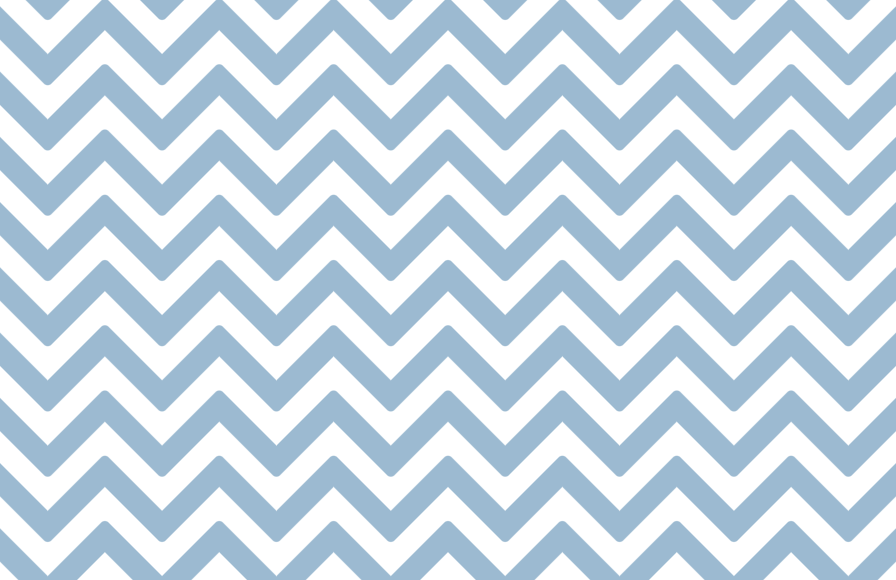
Write a WebGL 2 fragment shader that draws this pattern.

```glsl
#version 300 es
precision highp float;
// Blue chevron stripes on white: a triangle wave folds x, a repeat folds y,
// and each stripe is the area between two offset zigzag edges whose
// outward corners are rounded with a distance function.

uniform vec2 u_resolution;
out vec4 fragColor;

// Intersection of two perpendicular half planes with a rounded corner.
float roundedCorner(float a, float b, float radius) {
    vec2 q = vec2(a, b) + radius;
    return min(max(q.x, q.y), 0.0) + length(max(q, 0.0)) - radius;
}

// Signed distance to the stripes, negative inside; canvas height is 1.
float chevronDistance(vec2 p) {
    const float halfWave = 0.0986;
    const float rowHeight = 0.1125;
    const float halfBand = 0.0287;
    const float radius = 0.009;

    // Horizontal distances to the nearest peak and the nearest valley
    float toPeak = abs(mod(p.x + halfWave, 2.0 * halfWave) - halfWave);
    float toValley = halfWave - toPeak;

    // Height above the center line of the nearest stripe, 45 degree slopes
    float v = p.y - 0.0267 + toPeak;
    v = mod(v + 0.5 * rowHeight, rowHeight) - 0.5 * rowHeight;

    // Upper edge rounds at peaks, lower edge rounds at valleys
    float above = (v - halfBand) * 0.7071;
    float below = (-v - halfBand) * 0.7071;
    float upper = roundedCorner(above, above - 1.4142 * toPeak, radius);
    float lower = roundedCorner(below, below - 1.4142 * toValley, radius);
    return max(upper, lower);
}

void main() {
    vec2 p = (gl_FragCoord.xy - 0.5 * u_resolution) / u_resolution.y;
    float edge = 0.8 / u_resolution.y;
    float stripe = 1.0 - smoothstep(-edge, edge, chevronDistance(p));

    vec3 white = vec3(1.0);
    vec3 dustyBlue = vec3(0.61, 0.73, 0.82);
    fragColor = vec4(mix(white, dustyBlue, stripe), 1.0);
}
```
